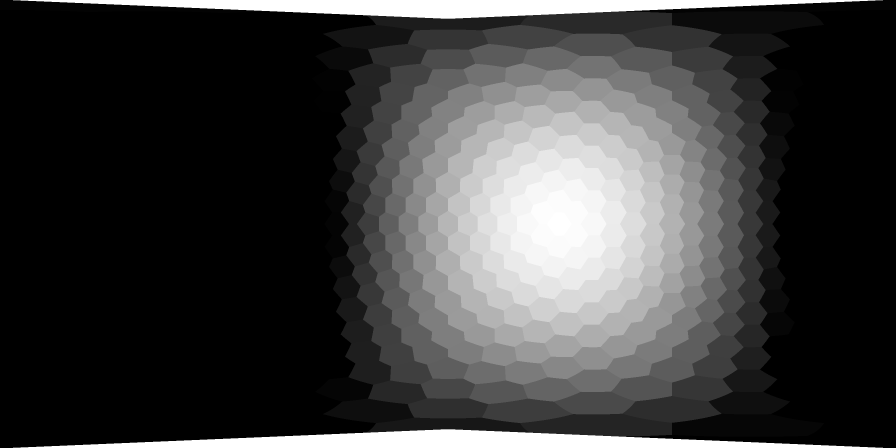
This background is drawn by a WebGL 1 fragment shader. Its source:

```glsl
precision highp float;
// A sphere tiled with hexagonal cells, unrolled to a longitude/latitude map.
// Each cell surrounds one vertex of a subdivided icosahedron and takes flat
// diffuse light from one side; white wedges cover the two polar edges.

#define PI 3.14159265
#define GOLDEN 1.618034
#define SUBDIVISIONS 3
#define LIGHT_LONGITUDE 0.775
#define LIGHT_LATITUDE 0.01
#define WEDGE_DEPTH 0.042
#define WEDGE_HALF_WIDTH 0.49
#define SAMPLES 3

uniform vec2 u_resolution;

vec3 direction(float longitude, float latitude) {
  return vec3(cos(latitude) * cos(longitude), sin(latitude),
              cos(latitude) * sin(longitude));
}

// True when p lies across the great circle a-b from the point inside.
bool beyond(vec3 p, vec3 a, vec3 b, vec3 inside) {
  vec3 plane = cross(a, b);
  return dot(p, plane) * dot(inside, plane) < 0.0;
}

// Vertex of the subdivided icosahedron that owns direction n.
vec3 cellCentre(vec3 n) {
  // Fold into one octant, then pick the icosahedron face there.
  vec3 mirror = 2.0 * step(0.0, n) - 1.0;
  vec3 p = n * mirror;
  vec3 a = normalize(vec3(0.0, 1.0, GOLDEN));
  vec3 b = a.yzx;
  vec3 c = a.zxy;
  if (beyond(p, c, a, b)) b = a * vec3(1.0, -1.0, 1.0);
  else if (beyond(p, a, b, c)) c = b * vec3(-1.0, 1.0, 1.0);
  else if (beyond(p, b, c, a)) a = c * vec3(1.0, 1.0, -1.0);

  // Descend into the quarter triangle that contains p.
  for (int i = 0; i < SUBDIVISIONS; i++) {
    vec3 ab = normalize(a + b);
    vec3 bc = normalize(b + c);
    vec3 ca = normalize(c + a);
    if (!beyond(p, ab, ca, a)) { b = ab; c = ca; }
    else if (!beyond(p, ab, bc, b)) { a = ab; c = bc; }
    else if (!beyond(p, bc, ca, c)) { a = ca; b = bc; }
    else { a = ab; b = bc; c = ca; }
  }

  // Nearest corner of the last triangle.
  vec3 nearest = a;
  if (dot(p, b) > dot(p, nearest)) nearest = b;
  if (dot(p, c) > dot(p, nearest)) nearest = c;
  return nearest * mirror;
}

float shade(vec2 uv) {
  // White wedges along the top and bottom
  float wedge = WEDGE_DEPTH * (1.0 - abs(uv.x - 0.5) / WEDGE_HALF_WIDTH);
  if (min(uv.y, 1.0 - uv.y) < wedge) return 1.0;

  // Flat diffuse light per cell
  vec3 n = direction((uv.x - 0.5) * 2.0 * PI, (uv.y - 0.5) * PI);
  vec3 light = direction(LIGHT_LONGITUDE, LIGHT_LATITUDE);
  return max(dot(cellCentre(n), light), 0.0);
}

void main() {
  // Average a small grid of samples to smooth the edges.
  float sum = 0.0;
  for (int j = 0; j < SAMPLES; j++) {
    for (int i = 0; i < SAMPLES; i++) {
      vec2 offset = (vec2(float(i), float(j)) + 0.5) / float(SAMPLES) - 0.5;
      sum += shade((gl_FragCoord.xy + offset) / u_resolution);
    }
  }
  gl_FragColor = vec4(vec3(sum / float(SAMPLES * SAMPLES)), 1.0);
}
```
